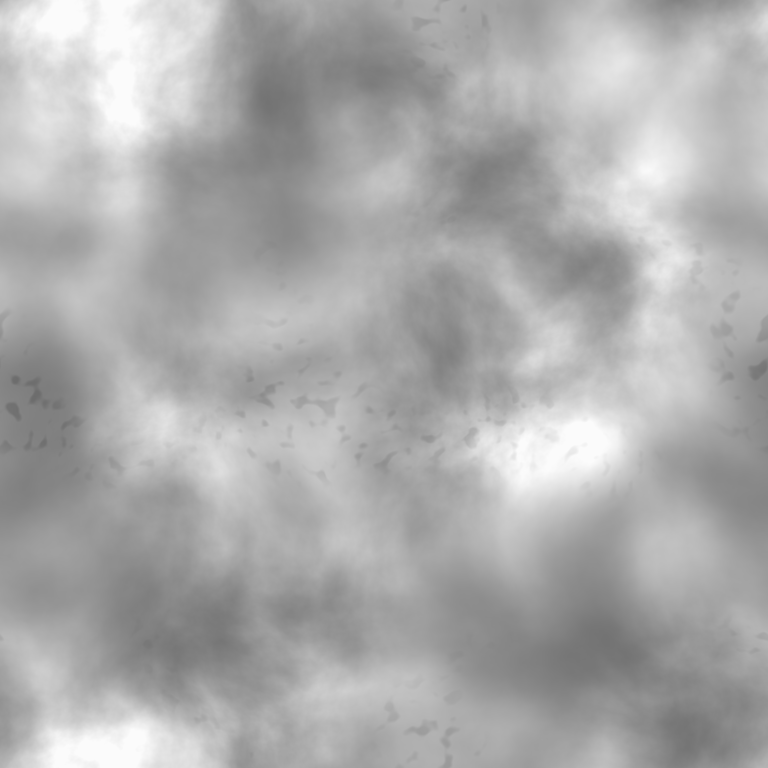
Reproduce this texture procedurally as a three.js fragment shader.

```glsl
// Soft grey cloud texture that tiles: wrapped gradient noise summed over octaves,
// gently warped, with fine detail that fades in and out from place to place,
// plus small faint dark specks gathered in patches.
varying vec2 vUv;

const float MEAN_TONE = 0.675;     // average grey
const float CONTRAST = 0.41;       // strength of the cloud field
const float HIGHLIGHT_SKEW = 0.16; // lifts the brightest parts
const float DARKEST = 0.31;
const float BRIGHTEST = 0.985;
const float BROAD_PERIOD = 2.0;    // repeats of the widest shading
const float BROAD_WEIGHT = 0.62;
const float CLOUD_PERIOD = 4.0;    // repeats of the main clouds
const float GAIN = 0.5;            // weight ratio of successive octaves
const int OCTAVES = 7;
const float WARP_PERIOD = 5.0;
const float WARP_AMOUNT = 0.035;
const float SPECK_PERIOD = 44.0;
const float SPECK_DEPTH = 0.075;

// Random angle for a lattice cell
float hashAngle(vec2 cell, float seed) {
  vec3 q = fract(vec3(cell.xyx + seed * 7.31) * vec3(0.1031, 0.1030, 0.0973));
  q += dot(q, q.yzx + 33.33);
  return 6.28318 * fract((q.x + q.y) * q.z);
}

// Slope contribution of one lattice corner, wrapped at the period
float corner(vec2 cell, vec2 offset, float period, float seed) {
  float angle = hashAngle(mod(cell, period), seed);
  return dot(vec2(cos(angle), sin(angle)), offset);
}

// Periodic gradient noise, roughly -0.7 to 0.7
float tileNoise(vec2 uv, float period, float seed) {
  vec2 p = uv * period + vec2(0.37, 0.71) * seed;
  vec2 cell = floor(p);
  vec2 f = p - cell;
  vec2 w = f * f * f * (f * (f * 6.0 - 15.0) + 10.0);
  vec2 e = vec2(1.0, 0.0);
  float low = mix(corner(cell, f, period, seed),
                  corner(cell + e.xy, f - e.xy, period, seed), w.x);
  float high = mix(corner(cell + e.yx, f - e.yx, period, seed),
                   corner(cell + e.xx, f - e.xx, period, seed), w.x);
  return mix(low, high, w.y);
}

// Octave sum; roughness scales only the finer octaves
float clouds(vec2 uv, float roughness) {
  float sum = BROAD_WEIGHT * tileNoise(uv, BROAD_PERIOD, 3.0);
  float period = CLOUD_PERIOD;
  float weight = 1.0;
  for (int i = 0; i < OCTAVES; i++) {
    float detail = i < 2 ? 1.0 : roughness;
    sum += weight * detail * tileNoise(uv, period, 11.0 + float(i) * 5.0);
    period *= 2.0;
    weight *= GAIN;
  }
  return sum;
}

// Small dark spots, kept to a few patches
float specks(vec2 uv) {
  float patches = smoothstep(0.14, 0.42, tileNoise(uv, 5.0, 61.0));
  float grain = tileNoise(uv, SPECK_PERIOD, 67.0)
              + 0.5 * tileNoise(uv, SPECK_PERIOD * 2.0, 71.0);
  return patches * smoothstep(0.12, 0.5, grain);
}

void main() {
  // Bend the clouds slightly
  vec2 bend = vec2(tileNoise(vUv, WARP_PERIOD, 41.0),
                   tileNoise(vUv, WARP_PERIOD, 47.0));
  vec2 uv = vUv + WARP_AMOUNT * bend;

  // Smooth areas next to mottled ones
  float roughness = mix(0.3, 1.15, smoothstep(-0.3, 0.35, tileNoise(vUv, 3.0, 53.0)));
  float field = clouds(uv, roughness);

  // Tone curve
  float tone = MEAN_TONE + CONTRAST * field + HIGHLIGHT_SKEW * (field * field - 0.08);
  tone -= SPECK_DEPTH * specks(uv);
  gl_FragColor = vec4(vec3(clamp(tone, DARKEST, BRIGHTEST)), 1.0);
}
```
